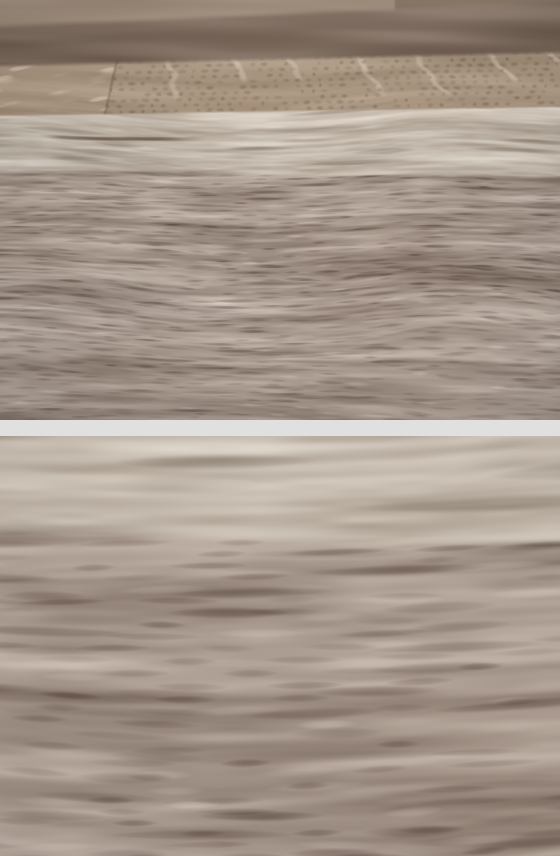
Top: the whole. Bottom: its middle third, enlarged.
Reproduce this texture procedurally as a Shadertoy shader.

```glsl
float hash(vec2 p) {
    p = fract(p * vec2(0.1031, 0.1137));
    p += dot(p, p.yx + 33.33);
    return fract((p.x + p.y) * p.x * 7.31 + p.y * 3.7);
}

float noise(vec2 p) {
    vec2 i = floor(p), f = fract(p);
    f = f * f * (3.0 - 2.0 * f);
    return mix(mix(hash(i), hash(i + vec2(1, 0)), f.x),
               mix(hash(i + vec2(0, 1)), hash(i + vec2(1, 1)), f.x), f.y);
}

// Long fibres: noise stretched along x, finer layers fade out of focus
float fibres(vec2 p, float focus) {
    float broad = noise(p * vec2(1.6, 24.0)) - 0.5;
    float middle = noise(p * vec2(3.5, 62.0) + 41.0) - 0.5;
    float fine = noise(p * vec2(8.0, 135.0) + 87.0) - 0.5;
    float hair = noise(p * vec2(26.0, 210.0) + 135.0) - 0.5;
    return 0.4 * broad + 0.42 * middle + focus * (0.38 * fine + 0.16 * hair);
}

// Tapered dashes, one per cell, on randomly shifted rows
float pores(vec2 p, vec2 cells, float density, float blur) {
    vec2 q = p * cells;
    float row = floor(q.y);
    q.x += 19.0 * hash(vec2(row, 7.0));
    vec2 id = floor(q), f = fract(q) - 0.5;
    float halfLength = 0.2 + 0.28 * hash(id + 11.0);
    float taper = max(0.0, 1.0 - pow(abs(f.x) / halfLength, 2.0));
    float bend = 0.5 * (hash(id + 23.0) - 0.5) * f.x;
    float core = 1.0 - smoothstep(0.06, 0.16 + blur, abs(f.y + bend) / (0.3 + taper));
    return core * taper * step(hash(id + 5.0), density) * (0.4 + 0.6 * hash(id + 31.0));
}

// Pale medullary rays slanting across a strip
float rays(vec2 p, float top) {
    float sum = 0.0;
    for (float i = 0.0; i < 7.0; i++) {
        float h = hash(vec2(i, 3.0));
        float depth = top - p.y;
        float x = 0.38 + 0.145 * i + 0.07 * h + depth * (0.25 + 0.14 * i)
                + 0.014 * (noise(vec2(i * 9.0, p.y * 45.0)) - 0.5);
        float reach = 0.05 + 0.08 * hash(vec2(i, 8.0));
        float line = 1.0 - smoothstep(0.002, 0.012, abs(p.x - x));
        sum += line * (1.0 - smoothstep(reach * 0.7, reach, depth)) * (0.5 + 0.5 * h);
    }
    return min(sum, 1.0);
}

void mainImage(out vec4 fragColor, in vec2 fragCoord) {
    vec2 p = fragCoord / iResolution.y;
    float focus = smoothstep(0.95, 0.66, p.y) * mix(0.55, 1.0, smoothstep(0.0, 0.3, p.y));

    // Grain coordinates with gentle waves
    vec2 g = p;
    g.y += 0.045 * (noise(p * vec2(1.8, 4.0) + 3.0) - 0.5)
         + 0.009 * (noise(p * vec2(5.0, 18.0)) - 0.5) + 0.012 * p.x;
    float grain = fibres(g, focus);

    // Wide front plank with open pores
    float patches = noise(p * vec2(2.2, 7.0) + 60.0) - 0.5;
    vec3 wood = vec3(0.635, 0.578, 0.535) + grain * vec3(0.33, 0.34, 0.34);
    wood += patches * vec3(0.05, 0.06, 0.065);
    float open = pores(g, vec2(6.0, 64.0), 0.5, 0.12)
               + 0.8 * pores(g + 0.37, vec2(11.0, 105.0), 0.5, 0.15)
               + 0.7 * pores(g + 0.71, vec2(3.2, 47.0), 0.3, 0.1);
    wood -= open * (0.5 + 0.5 * focus) * vec3(0.125, 0.13, 0.122);
    float glints = pores(g + 0.53, vec2(9.0, 85.0), 0.22, 0.15);
    wood += 0.07 * glints;

    // Pale strip with a few dark cracks
    float paleEdge = 0.595 - 0.012 * p.x + 0.008 * (noise(vec2(p.x * 4.0, 2.0)) - 0.5);
    vec3 pale = vec3(0.725, 0.685, 0.635) + grain * vec3(0.3, 0.32, 0.34);
    pale += 0.06 * smoothstep(0.65, 0.73, p.y) + 0.02 * p.x;
    float crackLine = 0.678 - 0.018 * p.x + 0.01 * (noise(vec2(p.x * 5.0, 9.0)) - 0.5);
    float crack = 1.0 - smoothstep(0.001, 0.007, abs(p.y - crackLine));
    crack *= smoothstep(0.35, 0.7, noise(vec2(p.x * 4.0, 21.0)));
    pale -= crack * vec3(0.24, 0.26, 0.27);
    pale -= 0.13 * pores(g + 0.2, vec2(3.0, 48.0), 0.4, 0.15);
    wood = mix(wood, pale, smoothstep(-0.004, 0.004, p.y - paleEdge));

    // Tan strip: ticked pores, rays and a slanted butt joint
    float tanEdge = 0.724 + 0.016 * p.x, tanTop = 0.843 + 0.024 * p.x;
    vec3 tan3 = vec3(0.65, 0.575, 0.495) + grain * 0.16;
    float ticks = pores(p - vec2(0.0, 0.022 * p.x), vec2(38.0, 75.0), 0.75, 0.25);
    float jointX = p.x - 0.25 - 0.22 * (p.y - tanEdge);
    float rightSide = smoothstep(-0.003, 0.003, jointX);
    tan3 -= ticks * 0.09 * rightSide;
    tan3 += rays(p, tanTop) * vec3(0.11, 0.12, 0.125) * rightSide;
    float wisps = noise(vec2(p.x * 14.0 + p.y * 22.0, p.y * 75.0 - p.x * 18.0));
    tan3 += (1.0 - rightSide) * 0.12 * smoothstep(0.55, 0.9, wisps);
    tan3 -= 0.09 * (1.0 - smoothstep(0.001, 0.006, abs(jointX)));
    wood = mix(wood, tan3, smoothstep(-0.004, 0.004, p.y - tanEdge));

    // Dark blurred strip
    float shade = noise(g * vec2(3.0, 28.0) + 15.0) - 0.5;
    vec3 dark = vec3(0.475, 0.405, 0.355) + 0.13 * shade + 0.12 * grain;
    dark += 0.06 * smoothstep(0.9, 0.97, p.y);
    wood = mix(wood, dark, smoothstep(-0.007, 0.007, p.y - tanTop));

    // Rear strip, ending at a joint on the right
    vec3 rear = vec3(0.63, 0.56, 0.495) + 0.12 * grain;
    rear = mix(rear, vec3(0.54, 0.465, 0.405) + 0.12 * grain, smoothstep(0.935, 0.945, p.x));
    wood = mix(wood, rear, smoothstep(-0.009, 0.009, p.y - 0.938 - 0.042 * p.x));

    // Soft light falling off to the corners
    vec2 c = p - vec2(0.72, 0.5);
    wood *= 1.03 - 0.17 * dot(c, c);
    fragColor = vec4(clamp(wood, 0.0, 1.0), 1.0);
}
```
